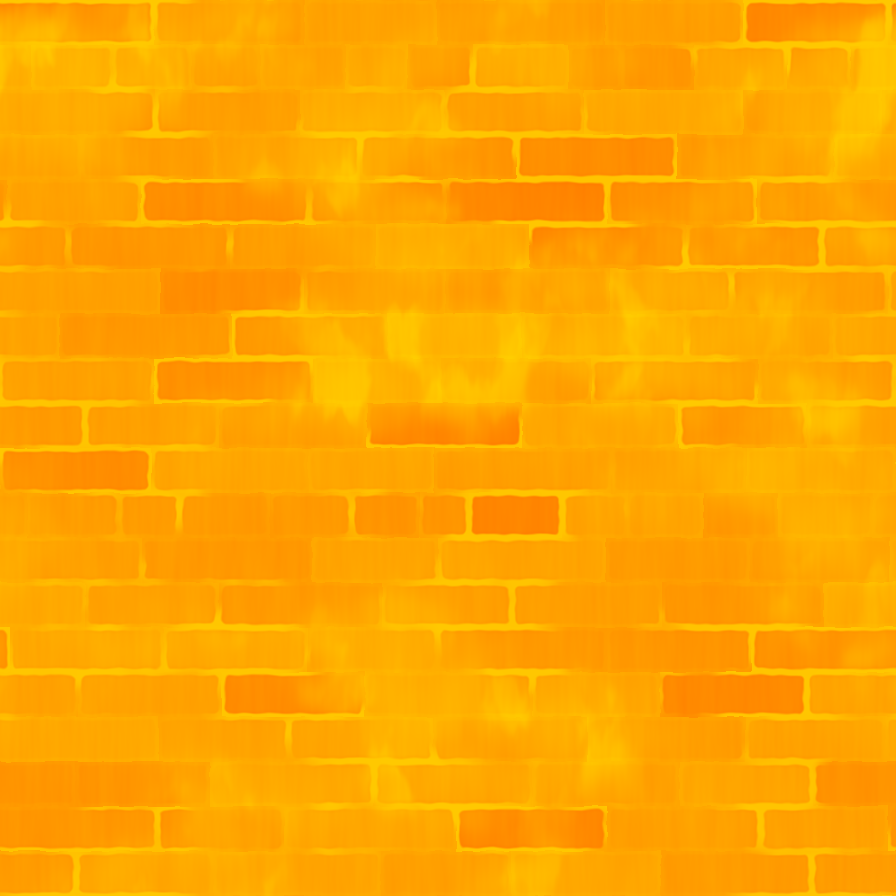
Write a Shadertoy shader that draws this texture.

```glsl
const float ROWS = 20.0;
const float STRETCHERS = 6.0;        // long bricks across
const float HEADERS = 12.0;          // short bricks across
const float HEADER_EVERY = 10.0;     // rows between header courses
const float HEADER_ROW = 8.0;
const float JOINT_WIDTH = 0.0075;
const float CORNER_RADIUS = 0.005;
const float EDGE_SOFTNESS = 0.0008;
const float EDGE_ROUGHNESS = 0.0022;
const float MORTAR_TONE = 0.93;
const float BASE_TONE = 0.43;
const vec3 DEEP_ORANGE = vec3(1.0, 0.50, 0.0);
const vec3 PALE_YELLOW = vec3(1.0, 0.80, 0.0);

float hash(vec2 p) {
    vec3 q = fract(vec3(p.xyx) * 0.1031);
    q += dot(q, q.yzx + 33.33);
    return fract((q.x + q.y) * q.z);
}

float cornerSlope(vec2 cell, vec2 offset, vec2 period) {
    float angle = 6.2832 * hash(mod(cell, period) + 7.0);
    return dot(vec2(cos(angle), sin(angle)), offset);
}

// Gradient noise that wraps after the given number of cells
float gradientNoise(vec2 p, vec2 period) {
    vec2 i = floor(p), f = fract(p);
    vec2 u = f * f * f * (f * (f * 6.0 - 15.0) + 10.0);
    vec2 e = vec2(1.0, 0.0);
    float low = mix(cornerSlope(i, f, period), cornerSlope(i + e, f - e, period), u.x);
    float high = mix(cornerSlope(i + e.yx, f - e.yx, period),
                     cornerSlope(i + 1.0, f - 1.0, period), u.x);
    return mix(low, high, u.y);
}

float fbm(vec2 uv, vec2 frequency) {
    float sum = 0.0, amplitude = 1.0;
    for (int i = 0; i < 4; i++) {
        sum += amplitude * gradientNoise(uv * frequency, frequency);
        frequency *= 2.0;
        amplitude *= 0.5;
    }
    return sum;
}

float roundedBox(vec2 p, vec2 extent, float radius) {
    vec2 q = abs(p) - extent + radius;
    return length(max(q, 0.0)) + min(max(q.x, q.y), 0.0) - radius;
}

// Position of a vertical joint, shifted a little from the regular grid
float jointAt(float i, float row, float count, float jitter) {
    return i + jitter * (hash(vec2(mod(i, count), row + 50.0)) - 0.5);
}

void mainImage(out vec4 fragColor, in vec2 fragCoord) {
    vec2 uv = fragCoord / iResolution.xy;
    vec2 p = uv + EDGE_ROUGHNESS * vec2(gradientNoise(uv * 80.0, vec2(80.0)),
                                       gradientNoise(uv * 60.0 + 0.5, vec2(60.0)));

    // Courses and bricks
    float course = floor(p.y * ROWS);
    float row = mod(course, ROWS);
    bool isHeader = mod(row, HEADER_EVERY) == HEADER_ROW;
    float count = isHeader ? HEADERS : STRETCHERS;
    float jitter = isHeader ? 0.45 : 0.2;
    float shift = 0.5 * mod(row + 1.0, 2.0);
    float x = p.x * count + shift;
    float i = floor(x);
    if (x < jointAt(i, row, count, jitter)) i -= 1.0;
    else if (x >= jointAt(i + 1.0, row, count, jitter)) i += 1.0;
    float left = jointAt(i, row, count, jitter);
    float right = jointAt(i + 1.0, row, count, jitter);
    vec2 center = vec2((0.5 * (left + right) - shift) / count, (course + 0.5) / ROWS);
    vec2 extent = 0.5 * vec2((right - left) / count, 1.0 / ROWS) - 0.5 * JOINT_WIDTH;
    float dist = roundedBox(p - center, extent, CORNER_RADIUS);
    vec2 id = vec2(mod(i, count), row);

    // Broad fading and watery vertical stains
    float wear = fbm(uv, vec2(3.0, 4.0));
    float worn = smoothstep(-0.1, 0.55, wear);
    vec2 flow = uv + 0.025 * vec2(gradientNoise(uv * 9.0, vec2(9.0)),
                                  fbm(uv, vec2(28.0, 6.0)));
    float stain = smoothstep(0.05, 0.4, fbm(flow, vec2(11.0, 6.0)));
    stain *= smoothstep(-0.15, 0.4, wear);

    // Tone of each brick, with its own brush streaks
    float dark = smoothstep(0.78, 0.96, hash(id + 11.0)) * (1.0 - 0.75 * worn);
    float rare = isHeader ? step(0.92, hash(id + 29.0)) : 0.0;
    float tone = BASE_TONE + 0.24 * (hash(id + 3.0) - 0.5) * (1.0 - 0.5 * worn);
    tone -= 0.27 * dark + 0.35 * rare;
    tone += 0.1 * wear + 0.17 * worn + 0.26 * stain;
    vec2 streakUv = uv + vec2(hash(id + 5.0), hash(id + 17.0));
    tone += 0.07 * fbm(streakUv, vec2(45.0, 7.0));
    tone += 0.045 * gradientNoise(streakUv * vec2(190.0, 14.0), vec2(190.0, 14.0));

    // Mortar, bright in places and washed out in others
    float coverage = fbm(uv + 0.37, vec2(5.0, 7.0)) + 0.45 * dark + 0.5 * rare - 0.2 * worn;
    float visible = smoothstep(-0.1, 0.35, coverage);
    float mortar = mix(tone + 0.06, MORTAR_TONE + 0.08 * wear, visible);
    float softness = EDGE_SOFTNESS + 0.75 / iResolution.y;
    float rim = smoothstep(-0.005, -0.001, dist);
    tone -= 0.06 * rim * visible;
    tone = mix(tone, mortar, smoothstep(-softness, softness, dist));

    fragColor = vec4(clamp(mix(DEEP_ORANGE, PALE_YELLOW, tone), 0.0, 1.0), 1.0);
}
```
